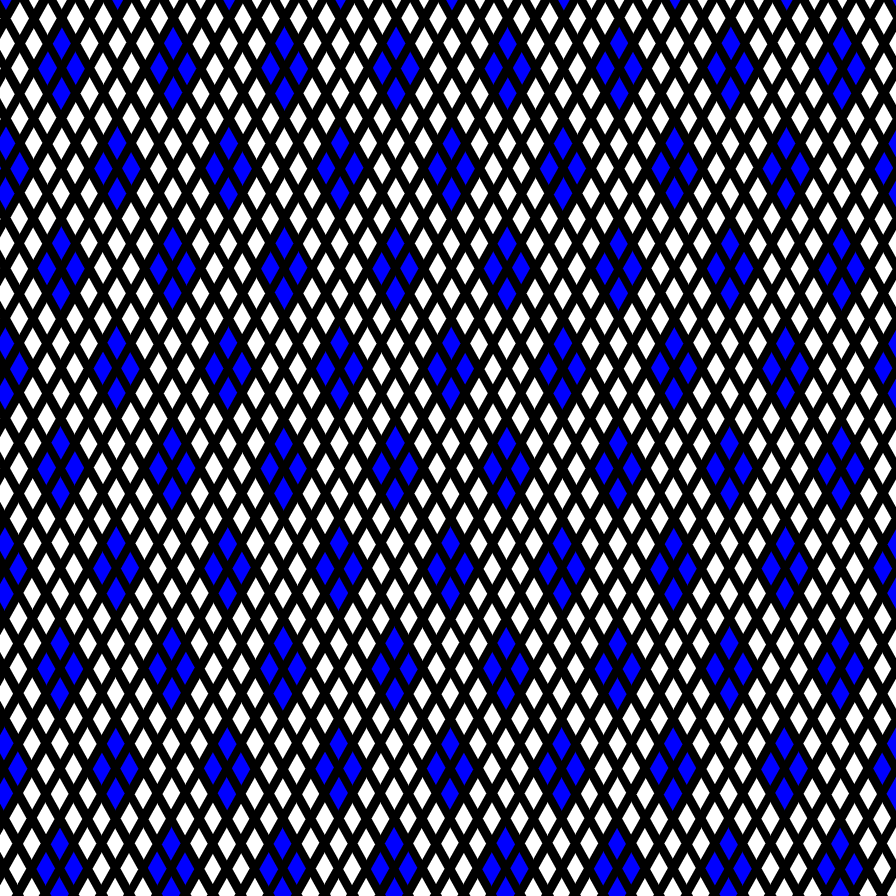
Write a WebGL 1 fragment shader that draws this pattern.

```glsl
precision mediump float;
// A slanted lattice of black bands around tall white diamonds; every other
// pair of cells on both diagonals is blue, giving staggered groups of four.
// Diagonal coordinates turn the diamonds into unit squares, four per repeat.

#ifdef GL_FRAGMENT_PRECISION_HIGH
precision highp float;
#endif

uniform vec2 u_resolution;

const vec3 BLACK = vec3(0.0);
const vec3 WHITE = vec3(1.0);
const vec3 BLUE = vec3(0.0, 0.0, 1.0);

const vec2 GROUP_CENTRE = vec2(0.5035, 0.5887);
const vec2 HALF_DIAMOND = vec2(0.015555, 0.02791); // half a cell's width, height
const float LEAN = 0.0025;                         // slight sideways drift
const float GROUP_REPEAT = 4.0;                    // cells between blue groups
const float WHITE_EXTENT = 0.316;
const float BLUE_EXTENT = 0.332;

vec2 hash2(vec2 p) {
  vec2 q = vec2(dot(p, vec2(12.71, 31.17)), dot(p, vec2(26.95, 18.33)));
  return fract(sin(q) * 4375.85);
}

// Maps the canvas to diagonal axes, where band centres lie on the integers.
vec2 diagonalCoords(vec2 p) {
  vec2 d = p - GROUP_CENTRE;
  d.x -= LEAN * d.y;
  d /= HALF_DIAMOND;
  return 0.5 * vec2(d.x + d.y, d.x - d.y);
}

// 1.0 for the four cells that touch a group centre.
float inBlueGroup(vec2 cell) {
  vec2 slot = mod(cell + 1.5, GROUP_REPEAT);
  return step(slot.x, 2.0) * step(slot.y, 2.0);
}

float boxDistance(vec2 p, vec2 extent) {
  vec2 d = abs(p) - extent;
  return max(d.x, d.y);
}

void main() {
  vec2 diagonal = diagonalCoords(gl_FragCoord.xy / u_resolution);
  vec2 cell = floor(diagonal);
  float blue = inBlueGroup(cell);

  // Small unevenness in the size and placing of each diamond.
  vec2 extent = vec2(mix(WHITE_EXTENT, BLUE_EXTENT, blue));
  extent += 0.03 * (hash2(cell) - 0.5);
  vec2 shift = 0.024 * (hash2(cell + 57.0) - 0.5);
  float dist = boxDistance(diagonal - cell - 0.5 - shift, extent);

  // One pixel measured along a diagonal axis.
  float pixel = 0.5 * length(1.0 / HALF_DIAMOND) / min(u_resolution.x, u_resolution.y);
  float fill = clamp(0.5 - dist / pixel, 0.0, 1.0);

  gl_FragColor = vec4(mix(BLACK, mix(WHITE, BLUE, blue), fill), 1.0);
}
```
